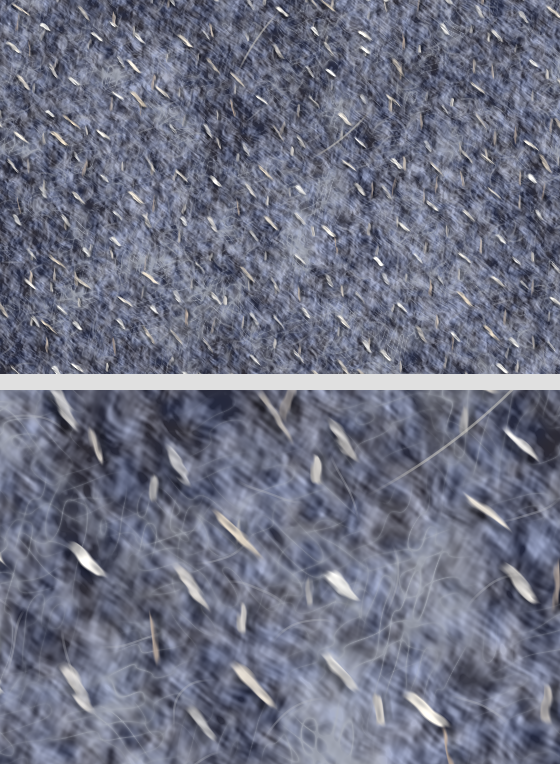
Top: the whole. Bottom: its middle third, enlarged.
Reproduce this texture procedurally as a WebGL 2 fragment shader.

```glsl
#version 300 es
precision highp float;

uniform vec2 u_resolution;
out vec4 fragColor;

float hash(vec2 p) {
    return fract(sin(dot(p, vec2(127.1, 311.7))) * 43758.5453);
}

vec2 hash2(vec2 p) {
    return vec2(hash(p), hash(p + 37.3));
}

float noise(vec2 p) {
    vec2 i = floor(p), f = fract(p);
    f = f * f * (3.0 - 2.0 * f);
    return mix(mix(hash(i), hash(i + vec2(1, 0)), f.x),
               mix(hash(i + vec2(0, 1)), hash(i + vec2(1, 1)), f.x), f.y);
}

// Coordinates in a frame turned by the given angle
mat2 turn(float a) {
    return mat2(cos(a), -sin(a), sin(a), cos(a));
}

// Noise stretched along one direction, centred on zero
float strands(vec2 p, float angle, vec2 scale) {
    return noise(turn(angle) * p * scale + 50.0) - 0.5;
}

// Thin wandering fibres that come and go
float wisps(vec2 p, float angle, vec2 scale) {
    float ridge = 1.0 - abs(2.0 * strands(p + 7.0, angle, scale));
    return pow(ridge, 6.0) * smoothstep(0.35, 0.8, noise(p * 16.0 + angle * 9.0));
}

// Frayed, bent flecks on a slanted, staggered and jittered grid
vec3 addFlecks(vec3 col, vec2 p, float seed, float angle, vec2 size, vec3 pale, vec3 warm) {
    const float cell = 0.094;
    float soft = 0.0012 + 0.5 / u_resolution.y;
    float fray = noise(turn(angle + 0.1) * p * vec2(75, 280));
    vec2 home = floor(turn(-0.45) * p / cell);
    for (int j = -1; j <= 1; j++)
    for (int i = -1; i <= 1; i++) {
        vec2 id = home + vec2(i, j);
        vec2 r = hash2(id + seed), s = hash2(id + seed + 71.7);
        if (r.x > 0.87) continue;
        vec2 centre = id + 0.5 + 0.75 * (hash2(id + seed + 13.1) - 0.5);
        centre.x += 0.5 * mod(id.y, 2.0);
        vec2 d = turn(angle + 0.5 * (r.y - 0.5)) * (p - turn(0.45) * centre * cell);
        float t = d.x / (size.x * mix(0.6, 1.3, s.x));
        d.y += 0.008 * (s.y - 0.3) * (t - t * t * t) + 0.004 * (fray - 0.5);
        float width = size.y * mix(0.45, 1.0, s.y) * (1.0 - 0.2 * t - 0.6 * t * t);
        float ends = 1.0 - smoothstep(0.65, 1.15, abs(t));
        float shade = ends * (1.0 - smoothstep(0.0, 0.008, abs(d.y + 0.006)));
        float mask = ends * (1.0 - smoothstep(width - soft, width + soft, abs(d.y)));
        vec3 wool = mix(pale, warm, s.x * s.x) * (0.85 + 0.3 * fray);
        mask *= mix(0.5, 1.0, r.y) * (0.8 + 0.4 * fray);
        col = mix(col * (1.0 - 0.3 * shade), wool, min(mask, 1.0));
    }
    return col;
}

// Curved loose hairs, one per cell at most
float hairs(vec2 p, float cell, float amount, float width) {
    float cover = 0.0, aa = 0.7 / u_resolution.y;
    vec2 home = floor(p / cell);
    for (int j = -1; j <= 1; j++)
    for (int i = -1; i <= 1; i++) {
        vec2 id = home + vec2(i, j);
        vec2 r = hash2(id + cell * 900.0), s = hash2(id + cell * 500.0 + 9.0);
        if (r.x > amount) continue;
        vec2 d = turn(6.283 * r.y) * (p / cell - id - s);
        float bend = 2.0 * (s.x - 0.5);
        float dist = abs(d.y - bend * d.x * d.x) / sqrt(1.0 + 4.0 * bend * bend * d.x * d.x);
        float ends = 1.0 - smoothstep(0.2, 0.6, abs(d.x));
        cover = max(cover, ends * (1.0 - smoothstep(width, width + 2.0 * aa, dist * cell)));
    }
    return cover;
}

void main() {
    vec2 p = gl_FragCoord.xy / u_resolution.y;

    // Wavy wool fibres, mostly leaning with the stitches
    vec2 q = p + 0.008 * vec2(noise(p * 30.0), noise(p * 30.0 + 90.0));
    float fibre = 2.2 * strands(q, -0.85, vec2(45, 160))
                + 1.8 * strands(q, 1.5, vec2(50, 170))
                + 0.9 * strands(q, 0.7, vec2(60, 190))
                + 1.6 * strands(q, -0.65, vec2(90, 300))
                + 0.8 * strands(q, 1.2, vec2(100, 310));

    // Felted stitches with dark gaps, in faint slanted ribs
    vec2 g = turn(-0.45) * q / 0.047;
    float rib = sin(6.283 * (g.x + 0.8 * abs(fract(g.y) - 0.5)));
    float tone = fibre + 2.2 * strands(q, -0.9, vec2(24, 50)) + 0.25 * rib
               + 1.5 * (noise(p * 5.0) - 0.5) + 0.25 * (p.x - 0.75);

    float level = clamp((tone + 1.36) / 2.32, -0.25, 1.7);
    vec3 col = mix(vec3(0.22, 0.23, 0.30), vec3(0.48, 0.50, 0.59), level);
    col += vec3(0.04, 0.01, -0.05) * (noise(q * 55.0 + 20.0) - 0.5);

    // Pale tufts of fuzz and fine fibres lying in the surface
    float tuft = smoothstep(0.72, 1.0, noise(p * 10.0 + 4.0));
    float fuzz = wisps(q, -0.75, vec2(32, 90)) + wisps(q, 1.35, vec2(36, 95))
               + wisps(q, 0.3, vec2(34, 80));
    col = mix(col, vec3(0.68, 0.70, 0.74), min(0.3 * tuft + (0.36 + 0.3 * tuft) * fuzz, 0.75));
    col = mix(col, vec3(0.70, 0.71, 0.74), 0.35 * hairs(q + 3.0, 0.06, 0.4, 0.0004));

    // Short upright tan flecks under longer slanted cream ones
    col = addFlecks(col, p, 5.0, 1.6, vec2(0.020, 0.0042),
                    vec3(0.76, 0.75, 0.74), vec3(0.72, 0.64, 0.58));
    col = addFlecks(col, p, 23.0, -0.82, vec2(0.025, 0.0058),
                    vec3(0.95, 0.95, 0.94), vec3(0.90, 0.84, 0.75));

    // A few long strays on top
    col = mix(col, vec3(0.82, 0.81, 0.78), 0.55 * hairs(p, 0.2, 0.05, 0.0005));

    fragColor = vec4(clamp(col, 0.0, 1.0), 1.0);
}
```
